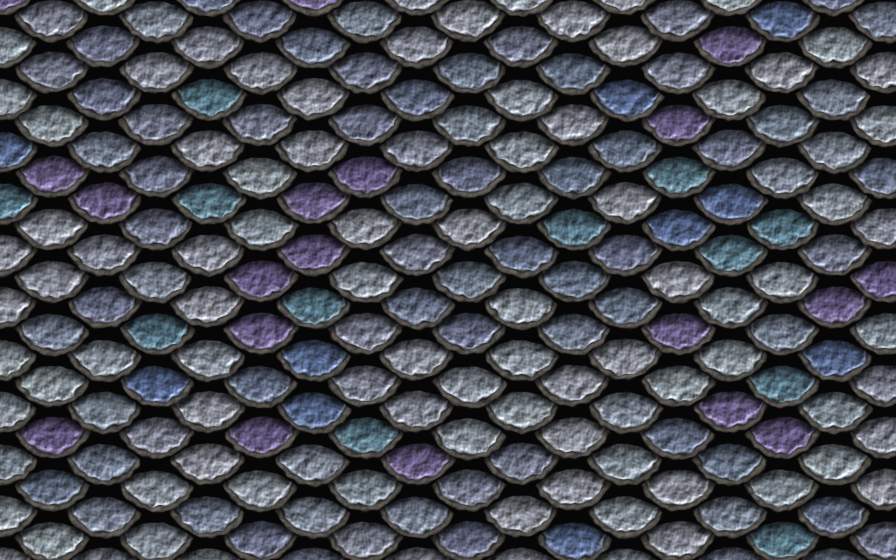
A WebGL 2 fragment shader for this pattern:

```glsl
#version 300 es
precision highp float;
// Overlapping rows of rough metallic scales with worn rims over a black backing.

#define SCALES_HIGH 5.37   // canvas height, in scale spacings
#define ROW_STEP 0.25      // distance between rows
#define FIRST_ROW 0.18     // height of the lowest row
#define HALF_WIDTH 0.375
#define DEPTH 0.25         // drop of the lower arc below the corners
#define CROWN 0.15         // rise of the upper arc above the corners
#define RIM 0.055
#define WOBBLE 0.026
#define GRAIN 9.0
#define RELIEF 1.45
#define TINTED 0.20        // share of strongly coloured scales

uniform vec2 u_resolution;
out vec4 fragColor;

const vec3 BACKING = vec3(0.025, 0.025, 0.028);
const vec3 RIM_METAL = vec3(0.40, 0.38, 0.355);
const vec3 SILVER = vec3(0.60, 0.625, 0.645);
const vec3 SLATE = vec3(0.41, 0.445, 0.53);
const vec3 VIOLET = vec3(0.42, 0.365, 0.54);
const vec3 TEAL = vec3(0.34, 0.47, 0.53);
const vec3 BLUE = vec3(0.34, 0.41, 0.57);

vec3 hash3(vec2 p) {
    vec3 h = fract(p.xyx * vec3(0.1031, 0.1030, 0.0973));
    h += dot(h, h.yxz + 33.33);
    return fract((h.xxy + h.yzz) * h.zyx);
}

float gradientNoise(vec2 p) {
    vec2 i = floor(p), f = p - i;
    vec2 u = f * f * f * (f * (f * 6.0 - 15.0) + 10.0);
    vec4 corner;
    for (int n = 0; n < 4; n++) {
        vec2 o = vec2(n & 1, n >> 1);
        float angle = 6.2832 * hash3(i + o).x;
        corner[n] = dot(vec2(cos(angle), sin(angle)), f - o);
    }
    return mix(mix(corner.x, corner.y, u.x), mix(corner.z, corner.w, u.x), u.y);
}

float roughness(vec2 p) {
    float sum = 0.0, amp = 0.6;
    for (int n = 0; n < 3; n++) {
        sum += amp * gradientNoise(p);
        p = mat2(1.6, 1.2, -1.2, 1.6) * p + 7.3;
        amp *= 0.5;
    }
    return sum;
}

// Signed distance to an arc bulging along dir, through (+-HALF_WIDTH, 0)
float arcDistance(vec2 q, float rise, float dir) {
    float radius = (HALF_WIDTH * HALF_WIDTH + rise * rise) / (2.0 * rise);
    return length(q - vec2(0.0, dir * (rise - radius))) - radius;
}

vec3 scaleColour(vec3 rnd) {
    vec3 plain = mix(SLATE, SILVER, smoothstep(0.0, 0.8, rnd.x));
    vec3 tint = rnd.z < 0.45 ? VIOLET : (rnd.z < 0.72 ? TEAL : BLUE);
    return mix(plain, tint, rnd.y < TINTED ? 0.9 : 0.14);
}

vec3 shadeScale(vec2 q, vec2 seed, vec3 rnd, float lower, float upper) {
    // Hammered face lit from the upper left
    vec2 g = q * GRAIN + seed;
    float height = roughness(g);
    float slope = height - roughness(g + vec2(-0.13, 0.19));
    float light = mix(0.72, 1.0, smoothstep(0.17, -0.08, q.y) );
    light *= mix(0.55, 1.0, smoothstep(0.0, 0.11, -upper));
    vec3 face = scaleColour(rnd) * light * max(0.2, 0.94 + RELIEF * slope);

    // Bright crest where the face turns down to the rim
    float edge = lower + RIM + 0.035 * height;
    float crest = exp(-pow((edge + 0.022) / 0.017, 2.0));
    face += 0.23 * crest * (0.7 + 1.2 * slope + 0.5 * q.x);

    // Rounded, darker rim
    float t = clamp(-lower / RIM, 0.0, 1.0);
    vec3 rim = RIM_METAL * (0.32 + 2.3 * t * (1.0 - t)) * (0.95 + 0.8 * slope);
    return mix(face, rim, smoothstep(-0.012, 0.012, edge));
}

void main() {
    vec2 p = gl_FragCoord.xy / u_resolution.y * SCALES_HIGH;
    float pixel = SCALES_HIGH / u_resolution.y;
    float baseRow = floor((p.y - FIRST_ROW) / ROW_STEP);
    vec3 colour = vec3(0.0);
    float open = 1.0, above = 1.0;

    // Front to back: higher rows cover the rows below
    for (int n = 2; n >= 0; n--) {
        float row = baseRow + float(n);
        float shift = 0.5 * mod(row + 1.0, 2.0);
        float column = floor(p.x - shift + 0.5);
        vec2 id = vec2(column, row) + 20.0;
        vec3 rnd = hash3(id);
        vec2 q = p - vec2(column + shift, FIRST_ROW + row * ROW_STEP);
        q += 0.02 * (rnd.yz - 0.5);
        q.y += 0.08 * (rnd.z - 0.5) * q.x;

        // Lens outline with an uneven, slightly pointed lower edge
        vec2 seed = id * vec2(13.7, 9.1);
        float wave = WOBBLE * gradientNoise(q * 11.0 + seed);
        vec2 c = vec2(abs(q.x) + 0.012, q.y - 0.035);
        float lower = arcDistance(c, DEPTH, -1.0) + wave;
        float upper = arcDistance(c, CROWN, 1.0) + 0.5 * wave;
        float dist = max(lower, upper);

        float cover = 1.0 - smoothstep(-pixel, pixel, dist);
        float shadow = mix(0.4, 1.0, smoothstep(0.0, 0.09, above));
        colour += open * cover * shadow * shadeScale(q, seed, rnd, lower, upper);
        open *= 1.0 - cover;
        above = min(above, max(dist, 0.0));
    }
    fragColor = vec4(clamp(colour + open * BACKING, 0.0, 1.0), 1.0);
}
```
